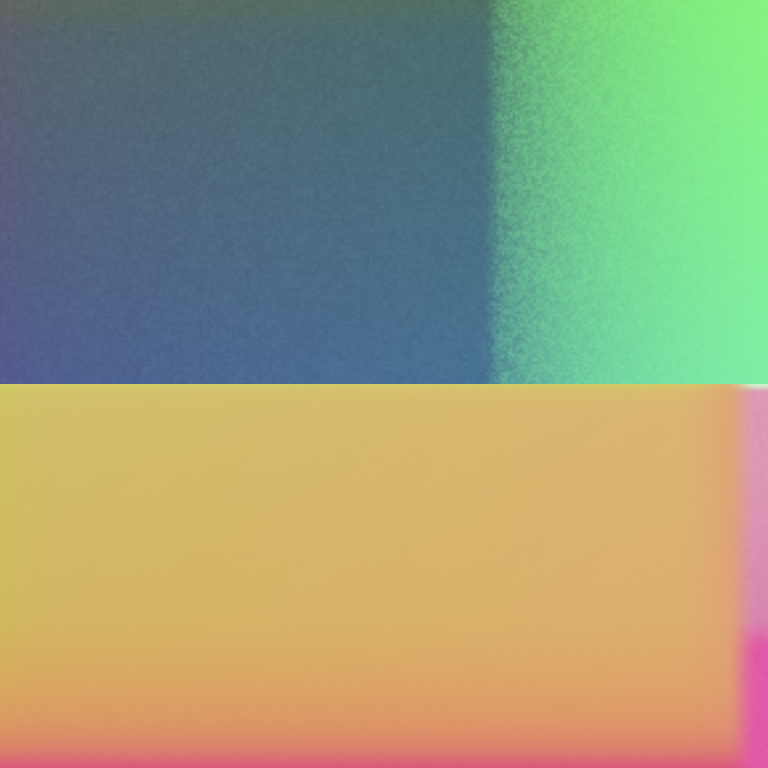
Reproduce this background procedurally as a WebGL 2 fragment shader.

```glsl
#version 300 es
precision highp float;
// Grainy two-band gradient: slate blue and green above, warm gold with pink rims below.

uniform vec2 u_resolution;
out vec4 fragColor;

float hash(vec2 p) {
    vec3 q = fract(vec3(p.xyx) * 0.1031);
    q += dot(q, q.yzx + 33.33);
    return fract((q.x + q.y) * q.z);
}

float valueNoise(vec2 p) {
    vec2 cell = floor(p);
    vec2 f = fract(p);
    f = f * f * (3.0 - 2.0 * f);
    return mix(mix(hash(cell), hash(cell + vec2(1, 0)), f.x),
               mix(hash(cell + vec2(0, 1)), hash(cell + vec2(1, 1)), f.x), f.y);
}

// Soft grain, centred on zero
float grain(vec2 uv, float cells) {
    float fine = valueNoise(uv * cells);
    float coarse = valueNoise(uv.yx * cells * 0.57 + 17.0);
    return mix(fine, coarse, 0.4) - 0.5;
}

// Glow that is full at distance zero and fades away from it
float falloff(float dist, float width) {
    return exp(-max(dist, 0.0) / width);
}

// Bilinear blend of four corner colours
vec3 cornerBlend(vec2 t, vec3 bottomLeft, vec3 bottomRight, vec3 topLeft, vec3 topRight) {
    return mix(mix(bottomLeft, bottomRight, t.x), mix(topLeft, topRight, t.x), t.y);
}

// Slate field on the left, grain dissolving into green on the right
vec3 upperBand(vec2 uv, float seam) {
    float height = clamp((uv.y - 0.5) * 2.0, 0.0, 1.0);
    float speck = grain(uv, 290.0);

    vec3 slate = cornerBlend(vec2(clamp(uv.x / seam, 0.0, 1.0), height),
        vec3(0.31, 0.37, 0.56), vec3(0.28, 0.45, 0.58),
        vec3(0.34, 0.40, 0.42), vec3(0.29, 0.43, 0.43));
    slate += vec3(0.03, -0.02, 0.0) * falloff(uv.x, 0.04);
    slate += vec3(0.02, 0.01, -0.04) * smoothstep(0.9, 1.0, height);
    slate += speck * vec3(0.035, 0.045, 0.045);

    float across = clamp((uv.x - seam) / (1.0 - seam), 0.0, 1.0);
    vec3 green = cornerBlend(vec2(across, height),
        vec3(0.44, 0.84, 0.63), vec3(0.50, 0.94, 0.65),
        vec3(0.47, 0.87, 0.50), vec3(0.53, 0.96, 0.50));
    float cover = 0.25 + 0.75 * (1.0 - falloff(across, 0.24));
    cover += speck * 0.48 * falloff(across, 0.36);
    cover *= smoothstep(seam - 0.01, seam + 0.02, uv.x);
    return mix(slate, green, clamp(cover, 0.0, 1.0));
}

// Gold field with a yellow lip, a rose floor and a pink strip on the right
vec3 lowerBand(vec2 uv) {
    vec3 gold = cornerBlend(vec2(uv.x, clamp(uv.y * 2.0, 0.0, 1.0)),
        vec3(0.83, 0.69, 0.37), vec3(0.87, 0.67, 0.43),
        vec3(0.82, 0.75, 0.42), vec3(0.86, 0.71, 0.45));
    gold += vec3(-0.01, 0.015, -0.03) * falloff(uv.x, 0.03);
    gold = mix(gold, vec3(0.82, 0.82, 0.40), 0.75 * falloff(0.5 - uv.y, 0.009));

    vec3 orange = vec3(0.88, 0.59, 0.38);
    vec3 rose = vec3(0.85, 0.32, 0.49);
    gold = mix(gold, orange, 0.65 * (1.0 - smoothstep(0.02, 0.22, uv.y)));
    gold = mix(gold, vec3(0.88, 0.60, 0.47), 0.6 * smoothstep(0.88, 0.97, uv.x));
    gold = mix(gold, rose, 0.95 * falloff(uv.y, 0.03));

    vec3 mauve = mix(vec3(0.85, 0.53, 0.69), vec3(0.86, 0.60, 0.71),
                     smoothstep(0.18, 0.42, uv.y));
    vec3 strip = mix(vec3(0.88, 0.35, 0.66), mauve, smoothstep(0.15, 0.2, uv.y));
    strip += grain(uv, 290.0) * 0.03;
    strip = mix(strip, vec3(0.82, 0.95, 0.80), smoothstep(0.488, 0.5, uv.y));
    gold += grain(uv, 290.0) * 0.006;
    return mix(gold, strip, smoothstep(0.945, 0.988, uv.x));
}

void main() {
    vec2 uv = gl_FragCoord.xy / u_resolution;
    float pixel = 1.0 / u_resolution.y;
    float isUpper = clamp((uv.y - 0.5) / pixel + 0.5, 0.0, 1.0);
    vec3 upper = clamp(upperBand(uv, 0.635), 0.0, 1.0);
    vec3 lower = clamp(lowerBand(uv), 0.0, 1.0);
    fragColor = vec4(mix(lower, upper, isUpper), 1.0);
}
```
